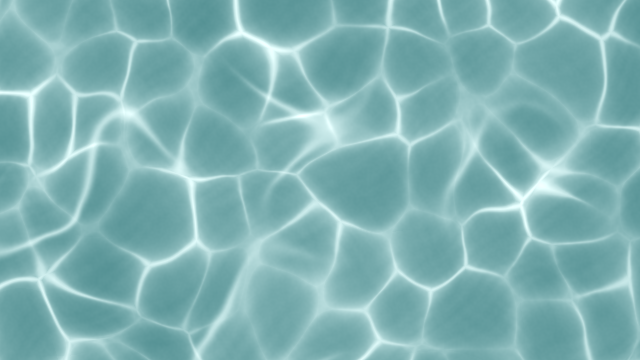
Write a WebGL 1 fragment shader that draws this texture.

```glsl
precision highp float;
// Sunlit shallow pool water: a net of bright caustic lines over soft teal cells.

uniform vec2 u_resolution;

#define CELL_SCALE 5.6      // caustic cells per canvas height
#define FOLD_SCALE 1.9      // frequency of the long folded lines
#define WARP 0.085          // bending of the net
#define LINE_WIDTH 0.075    // widest line, in cells
#define LINE_GAIN 0.72      // brightness of the sharp lines
#define GLOW_GAIN 0.34      // soft light around the cell borders
#define CLOUD_GAIN 0.17     // broad light and dark patches
#define STREAK_GAIN 0.085   // fine wisps
#define BASE_LIGHT 0.13
#define DEEP vec3(0.325, 0.565, 0.575)
#define LIGHT_STEP vec3(0.455, 0.345, 0.335)

vec2 hash2(vec2 p) {
  vec3 q = fract(p.xyx * vec3(0.1031, 0.1030, 0.0973));
  q += dot(q, q.yzx + 33.33);
  return fract((q.xx + q.yz) * q.zy);
}

float cornerSlope(vec2 cell, vec2 corner, vec2 f) {
  float angle = 6.2832 * hash2(cell + corner).x;
  return dot(vec2(cos(angle), sin(angle)), f - corner);
}

// Gradient noise, roughly -0.7 to 0.7
float noise(vec2 p) {
  p += 100.0;
  vec2 i = floor(p), f = p - i;
  vec2 u = f * f * f * (f * (f * 6.0 - 15.0) + 10.0);
  vec2 e = vec2(1.0, 0.0);
  return mix(mix(cornerSlope(i, e.yy, f), cornerSlope(i, e.xy, f), u.x),
             mix(cornerSlope(i, e.yx, f), cornerSlope(i, e.xx, f), u.x), u.y);
}

vec2 noise2(vec2 p) {
  return vec2(noise(p), noise(p + vec2(31.7, 17.3)));
}

// x: smooth glow that peaks at cell borders, y: distance-like border measure
vec2 cellNet(vec2 p) {
  p += 50.0;
  vec2 cell = floor(p), f = p - cell;
  float nearest = 8.0, second = 8.0, sum = 0.0;
  for (int y = -1; y <= 1; y++) {
    for (int x = -1; x <= 1; x++) {
      vec2 offset = vec2(float(x), float(y));
      float d = length(offset + 0.08 + 0.84 * hash2(cell + offset) - f);
      second = min(second, max(nearest, d));
      nearest = min(nearest, d);
      sum += exp(-5.0 * d);
    }
  }
  return vec2(sum * exp(5.0 * nearest) - 1.0, second - nearest);
}

float bell(float x) {
  return exp(-x * x);
}

void main() {
  vec2 p = gl_FragCoord.xy / u_resolution.y;

  // Refracted coordinates
  vec2 q = p + WARP * noise2(p * 2.3);
  q += 0.42 * WARP * noise2(q * 5.5 + 9.0);
  q += 0.07 * WARP * noise2(q * 14.0 + 4.0);

  // Net of cells; the lines swell, thin out and vanish along their way
  vec2 net = cellNet(q * CELL_SCALE);
  float strength = smoothstep(-0.22, 0.45, noise(p * 3.4 + 12.0));
  float width = LINE_WIDTH * mix(0.55, 1.0, strength);
  float line = strength * (bell(net.y / width) + 0.28 * exp(-net.y / (2.5 * width)));
  float glow = min(net.x, 1.7) * (0.85 + 0.9 * noise(p * 2.7 + 40.0));

  // Long folds: crisp on one side, fading slowly on the other
  float n = noise(q * FOLD_SCALE + 63.0);
  float foldMask = smoothstep(-0.15, 0.35, noise(p * 2.1 + 75.0));
  float fold = 0.24 * exp(-10.0 * max(n, 0.0) - 55.0 * max(-n, 0.0))
             + 0.55 * bell(n / 0.022);

  // Patches and fine wisps combed along the bent surface
  float cloud = noise(p * 1.5 + 21.0) + 0.7 * noise(q * 4.2 + 5.0);
  vec2 comb = mat2(0.8, -0.6, 0.6, 0.8) * (q + 0.05 * noise2(p * 4.0 + 8.0));
  float streak = noise(comb * vec2(9.0, 38.0))
               + 0.6 * noise(comb * vec2(46.0, 15.0) + 3.0);
  float grain = noise(p * 110.0);

  // Light to colour, with soft limits at both ends
  float light = BASE_LIGHT + GLOW_GAIN * glow + LINE_GAIN * line
              + foldMask * fold + CLOUD_GAIN * cloud
              + STREAK_GAIN * streak * (0.6 + 0.6 * glow) + 0.025 * grain;
  light = max(light, -0.08);
  light = min(light, 0.9) + 0.6 * max(light - 0.9, 0.0);

  gl_FragColor = vec4(clamp(DEEP + LIGHT_STEP * light, 0.0, 1.0), 1.0);
}
```
